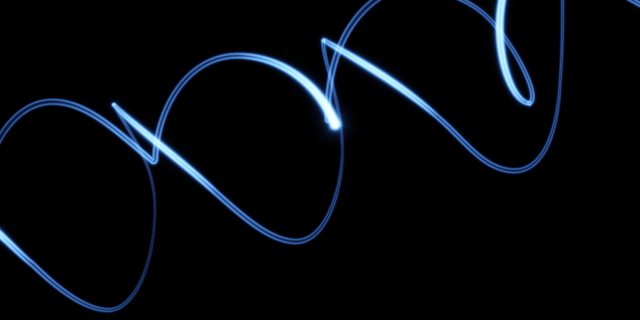
A Shadertoy shader for this background:

```glsl
// Looping twin strands of blue-white light painted across a black background.

// Coordinates are percent of the canvas height, origin at the lower left.
vec2 point;      // location being shaded
vec2 pen;        // end of the strand drawn so far
vec2 penStyle;   // light and half gap between the twin lines at the pen
vec3 nearest;    // distance to the strand, then its light and half gap there
float energy;    // light gathered from all finished strands

// Twin bright lines with a halo that widens on the brighter parts.
void finishStrand() {
    float d = nearest.x, light = nearest.y;
    float width = 0.30 + 0.10 * light;
    float edge = (d - nearest.z) / width;
    energy += light * exp(-edge * edge);
    energy += 0.30 * light * light * exp(-d * d / (0.5 + 0.3 * light));
    energy += 0.09 * light * exp(-d / (0.6 + 0.35 * light));
}

void startStrand(vec2 start, float light, float gap) {
    pen = start;
    penStyle = vec2(light, gap);
    nearest = vec3(1e3, penStyle);
}

// Extends the strand by a cubic curve; bulge brightens its middle.
void curveTo(vec2 b, vec2 c, vec2 d, float light, float gap, float bulge) {
    const float STEPS = 20.0;
    vec2 last = pen;
    for (float i = 1.0; i <= STEPS; i++) {
        float t = i / STEPS, s = 1.0 - t;
        vec2 next = s*s*s * pen + 3.0*s*s*t * b + 3.0*s*t*t * c + t*t*t * d;
        vec2 along = next - last, toPoint = point - last;
        float h = clamp(dot(toPoint, along) / dot(along, along), 0.0, 1.0);
        float dist = length(toPoint - along * h);
        if (dist < nearest.x) {
            float u = (i - 1.0 + h) / STEPS;
            vec2 style = mix(penStyle, vec2(light, gap), u);
            style.x += bulge * 4.0 * u * (1.0 - u);
            nearest = vec3(dist, style);
        }
        last = next;
    }
    pen = d;
    penStyle = vec2(light, gap);
}

// Small hot spot with short tapering rays.
float flare(vec2 center, float size) {
    vec2 q = (point - center) / size;
    float r = length(q);
    float rays = pow(abs(cos(3.0 * atan(q.y, q.x + 1e-4) + 0.6)), 12.0);
    return 3.0 * exp(-r * r * 2.0) + (0.10 + 0.18 * rays) * exp(-r * 0.8);
}

void mainImage(out vec4 fragColor, in vec2 fragCoord) {
    point = 100.0 * fragCoord / iResolution.y;
    point.x *= 2.0 * iResolution.y / iResolution.x;
    energy = 0.0;

    // Lower left loop
    startStrand(vec2(35.7, 67.2), 0.5, 0.2);
    curveTo(vec2(41.1, 57.0), vec2(48.4, 49.2), vec2(48.4, 34.9), 0.2, 0.15, 0.0);
    curveTo(vec2(48.4, 16.7), vec2(41.7, 3.1), vec2(33.9, 3.1), 0.45, 0.4, -0.08);
    curveTo(vec2(26.0, 3.1), vec2(16.9, 10.9), vec2(10.4, 17.2), 0.8, 0.6, 0.0);
    curveTo(vec2(6.5, 20.3), vec2(2.6, 24.5), vec2(-1.0, 27.6), 2.2, 0.5, 0.0);
    finishStrand();

    // Left arch, hook and middle arch
    startStrand(vec2(-1.0, 55.2), 0.45, 0.75);
    curveTo(vec2(3.1, 63.0), vec2(9.1, 68.2), vec2(16.4, 68.2), 0.55, 0.7, 0.0);
    curveTo(vec2(27.3, 68.2), vec2(36.5, 58.9), vec2(47.5, 49.8), 1.2, 0.5, 0.0);
    curveTo(vec2(47.9, 49.4), vec2(48.4, 49.4), vec2(48.5, 50.3), 1.0, 0.6, 0.0);
    curveTo(vec2(49.0, 66.1), vec2(58.6, 82.6), vec2(74.2, 82.6), 0.8, 0.6, -0.3);
    curveTo(vec2(88.5, 82.6), vec2(100.3, 72.7), vec2(104.7, 61.2), 4.0, 0.5, 0.0);
    finishStrand();

    // Middle sweep, rising again as a thin line
    startStrand(vec2(35.7, 67.2), 0.8, 0.3);
    curveTo(vec2(43.0, 59.6), vec2(56.0, 50.5), vec2(67.7, 39.6), 0.9, 0.6, 1.4);
    curveTo(vec2(76.8, 31.5), vec2(84.6, 24.7), vec2(92.4, 24.5), 0.5, 0.6, 0.0);
    curveTo(vec2(102.3, 24.5), vec2(107.0, 41.4), vec2(107.0, 53.1), 0.25, 0.15, 0.0);
    curveTo(vec2(107.0, 67.4), vec2(101.0, 80.5), vec2(101.0, 87.0), 0.6, 0.3, 0.0);
    finishStrand();

    // Right sweep
    startStrand(vec2(101.3, 87.4), 0.9, 0.4);
    curveTo(vec2(110.7, 81.8), vec2(125.0, 74.0), vec2(136.7, 63.5), 0.8, 0.5, 1.5);
    curveTo(vec2(145.8, 55.7), vec2(151.0, 46.9), vec2(160.7, 46.6), 0.5, 0.55, 0.0);
    curveTo(vec2(170.6, 46.6), vec2(174.5, 60.9), vec2(175.0, 74.0), 0.35, 0.2, 0.0);
    curveTo(vec2(175.8, 84.4), vec2(175.8, 92.0), vec2(175.8, 102.0), 0.4, 0.25, 0.0);
    finishStrand();

    // Rise of the right arch
    startStrand(vec2(102.4, 62.5), 0.9, 0.6);
    curveTo(vec2(102.1, 80.5), vec2(108.0, 94.8), vec2(120.3, 102.0), 0.5, 0.8, 0.0);
    finishStrand();

    // Fall of the right arch and its narrow bright return
    startStrand(vec2(141.0, 101.5), 0.6, 0.4);
    curveTo(vec2(148.4, 98.7), vec2(152.3, 95.3), vec2(156.3, 90.1), 0.5, 0.4, 0.0);
    curveTo(vec2(162.8, 81.8), vec2(168.8, 69.3), vec2(165.4, 67.7), 0.8, 0.4, 0.0);
    finishStrand();
    startStrand(vec2(165.4, 67.7), 0.8, 0.4);
    curveTo(vec2(159.4, 68.2), vec2(153.6, 85.7), vec2(157.3, 102.0), 2.2, 0.6, 0.7);
    finishStrand();

    // Upper right corner
    startStrand(vec2(194.0, 102.0), 0.6, 0.5);
    curveTo(vec2(197.0, 100.2), vec2(199.0, 99.2), vec2(202.0, 97.6), 0.8, 0.5, 0.0);
    finishStrand();

    // Hot tips
    energy += flare(vec2(104.8, 61.2), 1.6);
    energy += 0.5 * flare(vec2(35.5, 67.3), 0.7) + 0.4 * flare(vec2(101.3, 87.3), 0.8);

    // Exposure: faint light is deep blue, strong light burns to white
    vec3 color = 1.0 - exp(-max(energy - 0.006, 0.0) * vec3(0.38, 0.8, 1.8));
    fragColor = vec4(color, 1.0);
}
```
